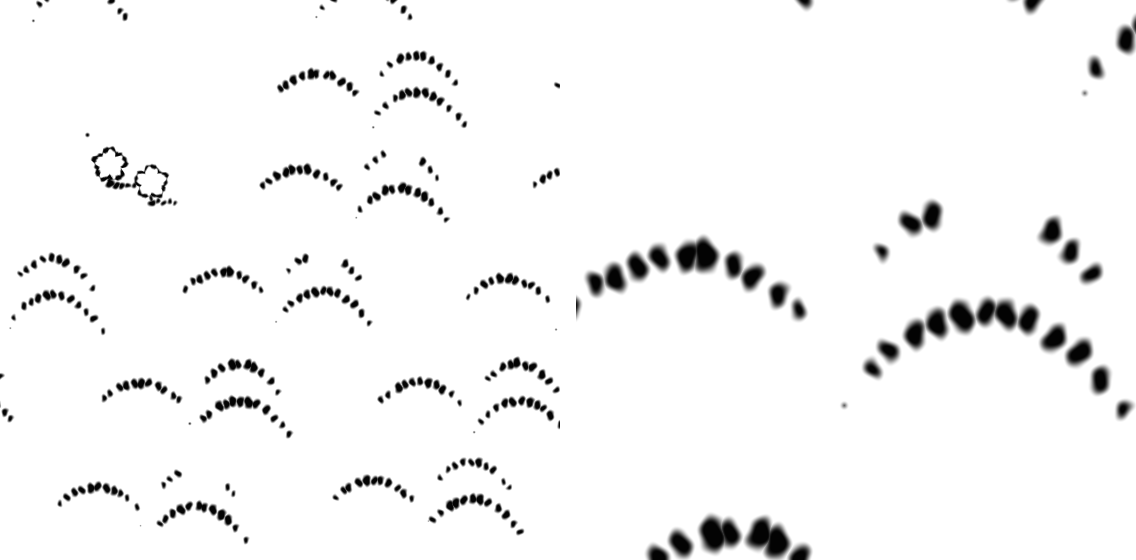
Left, the full canvas; right, a detail of the centre.
Write a Shadertoy shader that draws this pattern.

```glsl
// Scattered hill-like arches of black ink dots, with a pair of small broken blossoms, on white.

const vec3 PAPER = vec3(1.0);
const vec3 INK = vec3(0.01);
const float SOFTNESS = 0.0026;             // half width of the ink edge
const vec2 PITCH = vec2(0.5, 0.181);       // spacing of the groups
const vec2 JITTER = vec2(0.04, 0.03);      // random shift of each group
const int ROWS = 6;
const float DOT_STEP = 0.0131;             // spacing of dots along an arch
const vec2 DOT_RADII = vec2(0.0062, 0.0087);
const vec2 GAP = vec2(-0.018, 0.042);      // missing middle of a broken arch
const float BROKEN_SHARE = 0.42;
const float BLOSSOM_RADIUS = 0.026;

vec4 hash4(vec2 p) {
    vec4 q = fract(p.xyxy * vec4(0.1031, 0.1030, 0.0973, 0.1099) + 0.37);
    q += dot(q, q.wzxy + 33.33);
    return fract((q.xxyz + q.yzzw) * q.zywx);
}

// Irregular oval with its long side along axis
float inkDot(vec2 p, vec2 axis, vec2 radii, float seed) {
    axis = normalize(axis);
    vec2 q = vec2(p.x * axis.y - p.y * axis.x, dot(p, axis));
    q += 0.0008 * sin(q.yx * 420.0 + seed * 40.0);
    return (length(q / radii) - 1.0) * min(radii.x, radii.y);
}

// Parabolic row of dots that taper toward both feet; the apex is the origin
float arch(vec2 p, vec2 span, float bend, float weight, float seed, bool broken) {
    float d = 1.0;
    if (p.x < span.x - 0.02 || p.x > span.y + 0.02 || abs(p.y + 0.03) > 0.07) return d;
    int count = int((span.y - span.x) / DOT_STEP);
    for (int i = 0; i < count; i++) {
        vec4 h = hash4(vec2(float(i) + 1.0, seed));
        float t = (float(i) + 0.5 + 0.45 * (h.x - 0.5)) / float(count);
        float x = mix(span.x, span.y, t);
        if (broken && x > GAP.x && x < GAP.y) continue;
        vec2 center = vec2(x, -bend * x * x + 0.004 * (h.y - 0.5));
        vec2 axis = vec2(bend * x + 0.7 * (h.z - 0.5), 1.0);
        float taper = mix(0.52, 1.0, pow(sin(3.14159 * t), 0.7));
        vec2 radii = DOT_RADII * weight * taper * mix(0.8, 1.15, h.w);
        d = min(d, inkDot(p - center, axis, radii, h.x));
    }
    return d;
}

// Low arch at the left, and two stacked arches at the right
float archGroup(vec2 p, vec2 cell) {
    vec4 h = hash4(cell + 17.0);
    float seed = 7.0 * cell.x + 31.0 * cell.y + 90.0;
    bool broken = h.x < BROKEN_SHARE;
    float d = arch(p - vec2(-0.178, 0.033), vec2(-0.074, 0.078), 6.7,
                   mix(0.9, 1.08, h.y), seed, false);
    d = min(d, arch(p, vec2(-0.075, 0.094), 7.8, mix(0.94, 1.12, h.z), seed + 3.0, false));
    d = min(d, arch(p - vec2(-0.003, 0.066), vec2(-0.063, 0.078), 9.6,
                    mix(0.84, 1.08, h.w), seed + 6.0, broken));
    vec2 speck = vec2(-0.085, -0.05) + 0.03 * (h.yz - 0.5);
    return min(d, length(p - speck) - 0.0016 * h.w);
}

// Five round petals outlined with gaps, and a dotted stem running to the right
float blossom(vec2 p, float stroke, float seed) {
    if (length(p) > 0.09) return 1.0;
    float a = atan(p.y, p.x);
    float petals = abs(cos(2.5 * (a - 1.5708)));
    float radius = BLOSSOM_RADIUS * (0.84 + 0.27 * petals + 0.04 * sin(9.0 * a + seed));
    float wear = 0.8 + 0.4 * sin(7.0 * a + seed) + 0.45 * sin(13.0 * a + 2.0 * seed);
    float d = abs(length(p) - radius) - stroke * min(wear, 1.1);
    for (int i = 0; i < 5; i++) {
        vec4 h = hash4(vec2(float(i), seed));
        vec2 center = vec2(0.001 + 0.0105 * float(i), -0.036 + 0.005 * (h.x - 0.5));
        float size = stroke * mix(1.5, 0.85, float(i) / 4.0) * mix(0.8, 1.2, h.y);
        d = min(d, inkDot(p - center, h.zw + 0.1, size * vec2(0.9, 1.2), h.z));
    }
    return min(d, inkDot(p - vec2(0.0, -0.029), vec2(0.1, 1.0), stroke * vec2(0.9, 2.0), seed));
}

float blossomPair(vec2 p) {
    float d = blossom(p - vec2(-0.01, 0.04), 0.0040, 1.3);
    d = min(d, blossom(p - vec2(0.064, 0.009), 0.0031, 4.1));
    return min(d, length(p - vec2(-0.05, 0.093)) - 0.003);
}

void mainImage(out vec4 fragColor, in vec2 fragCoord) {
    vec2 uv = fragCoord / iResolution.y;
    float d = 1.0;

    // Staggered rows of groups; some cells hold blossoms, the cell above them stays clear
    for (int j = 0; j < ROWS; j++) {
        for (int i = -1; i <= 1; i++) {
            vec2 cell = vec2(i, j);
            float stagger = 0.55 - 0.2 * cos(0.85 * cell.y);
            vec2 origin = vec2(stagger, 0.112) + cell * PITCH;
            vec2 p = uv - origin - JITTER * (hash4(cell + 5.0).xy - 0.5);
            float kind = mod(cell.y + 5.0 * cell.x, 13.0);
            if (abs(kind - 11.0) < 0.5) d = min(d, blossomPair(p));
            else if (kind < 11.5) d = min(d, archGroup(p, cell));
        }
    }

    float edge = max(SOFTNESS, 0.7 / iResolution.y);
    float ink = 1.0 - smoothstep(-edge, edge, d);
    fragColor = vec4(mix(PAPER, INK, ink), 1.0);
}
```
